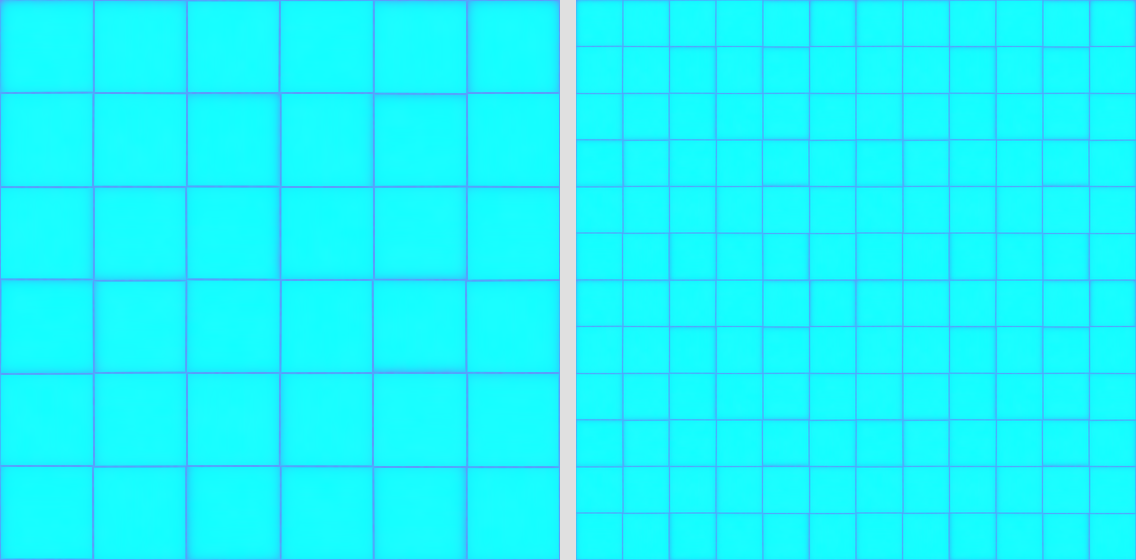
Left, the tile; right, the same tile 2 across and 2 down.
This texture map is drawn by a Shadertoy shader. Its source:

```glsl
// Square tile grid in cyan with thin blue-violet joints, as a seamless map.
// Every joint segment is a slightly shifted, tilted line with its own soft
// shade on each side; wrapping value noise adds faint mottling and brushing.

const float TILES       = 6.0;    // repeats across and down
const float JOINT_HALF  = 0.0115; // half joint width, in tiles
const float JOINT_SOFT  = 0.006;  // softness of the joint border
const float SHIFT       = 0.014;  // range of joint displacement
const float TILT        = 0.008;  // range of joint slope
const float SHADE_REACH = 0.042;  // falloff length of the edge shade
const float SHADE_MIN   = 0.12;   // shade found on every edge
const float SHADE_MAX   = 0.50;   // extra shade on the strongest edges
const float MOTTLE      = 0.035;  // red variation across the surface
const vec3 FACE_COLOR   = vec3(0.095, 0.995, 1.0);
const vec3 JOINT_COLOR  = vec3(0.34, 0.63, 0.99);
const vec3 RAMP_POWER   = vec3(1.5, 1.0, 1.0); // red rises later than green falls

// Integer hash of a lattice cell and a seed, in 0..1
float hash(vec2 cell, int seed) {
    uint h = uint(int(cell.x)) * 1597334677u
           ^ uint(int(cell.y)) * 3812015801u
           ^ uint(seed) * 2654435769u;
    h = (h ^ (h >> 16)) * 2146121005u;
    h = (h ^ (h >> 15)) * 2221713035u;
    h ^= h >> 16;
    return float(h >> 8) / 16777216.0;
}

// Value noise over the unit canvas, with a whole number of cells per axis
float wrapNoise(vec2 uv, vec2 cells, int seed) {
    vec2 p = uv * cells;
    vec2 i = floor(p);
    vec2 f = smoothstep(0.0, 1.0, p - i);
    vec2 a = mod(i, cells);
    vec2 b = mod(i + 1.0, cells);
    return mix(mix(hash(a, seed), hash(vec2(b.x, a.y), seed), f.x),
               mix(hash(vec2(a.x, b.y), seed), hash(b, seed), f.x), f.y);
}

// Nearest joint along one axis: x = joint coverage, y = shade beside it
vec2 joint(float across, float along, float pixel, int seed) {
    float line = round(across);
    vec2 id = mod(vec2(line, floor(along)), TILES);
    float offset = SHIFT * (hash(id, seed) - 0.5)
                 + TILT * (hash(id, seed + 1) - 0.5) * (fract(along) - 0.5);
    float d = across - line - offset;

    float soft = max(JOINT_SOFT, 0.6 * pixel);
    float cover = 1.0 - smoothstep(JOINT_HALF - soft, JOINT_HALF + soft, abs(d));

    float pick = hash(id, seed + (d < 0.0 ? 2 : 3));
    float strength = SHADE_MIN + SHADE_MAX * pow(pick, 5.0);
    float reach = max(abs(d) - JOINT_HALF, 0.0) / SHADE_REACH;
    return vec2(cover, strength * exp(-reach));
}

void mainImage(out vec4 fragColor, in vec2 fragCoord) {
    vec2 uv = fragCoord / iResolution.xy;
    vec2 p = uv * TILES;
    float pixel = TILES / min(iResolution.x, iResolution.y);

    // Joints and the shade beside them
    vec2 vertical = joint(p.x, p.y, pixel, 10);
    vec2 horizontal = joint(p.y, p.x, pixel, 20);
    float cover = max(vertical.x, horizontal.x);
    float shade = vertical.y + horizontal.y;

    // Wear: uneven joint strength and patchy shade
    float grain = wrapNoise(uv, vec2(150.0), 30);
    float cloud = 0.6 * wrapNoise(uv, vec2(24.0), 31)
                + 0.4 * wrapNoise(uv, vec2(60.0), 32);
    cover *= 0.9 + 0.2 * grain;
    shade *= 0.75 + 0.5 * cloud;

    // Faint brushing, running along a random axis on each tile
    vec2 tile = mod(floor(p), TILES);
    bool upright = hash(tile, 40) > 0.5;
    float brush = wrapNoise(uv, upright ? vec2(180.0, 18.0) : vec2(18.0, 180.0), 41);
    float tint = hash(tile, 42);

    // Colour ramp from face to joint
    float depth = max(cover, shade) + 0.012 * (brush - 0.5);
    vec3 ramp = pow(vec3(clamp(depth, 0.0, 1.1)), RAMP_POWER);
    vec3 color = mix(FACE_COLOR, JOINT_COLOR, ramp);
    float surface = (cloud - 0.5) + 0.5 * (tint - 0.5) + 0.3 * (brush - 0.5);
    color.r += MOTTLE * surface * (1.0 - clamp(cover, 0.0, 1.0));

    fragColor = vec4(clamp(color, 0.0, 1.0), 1.0);
}
```
